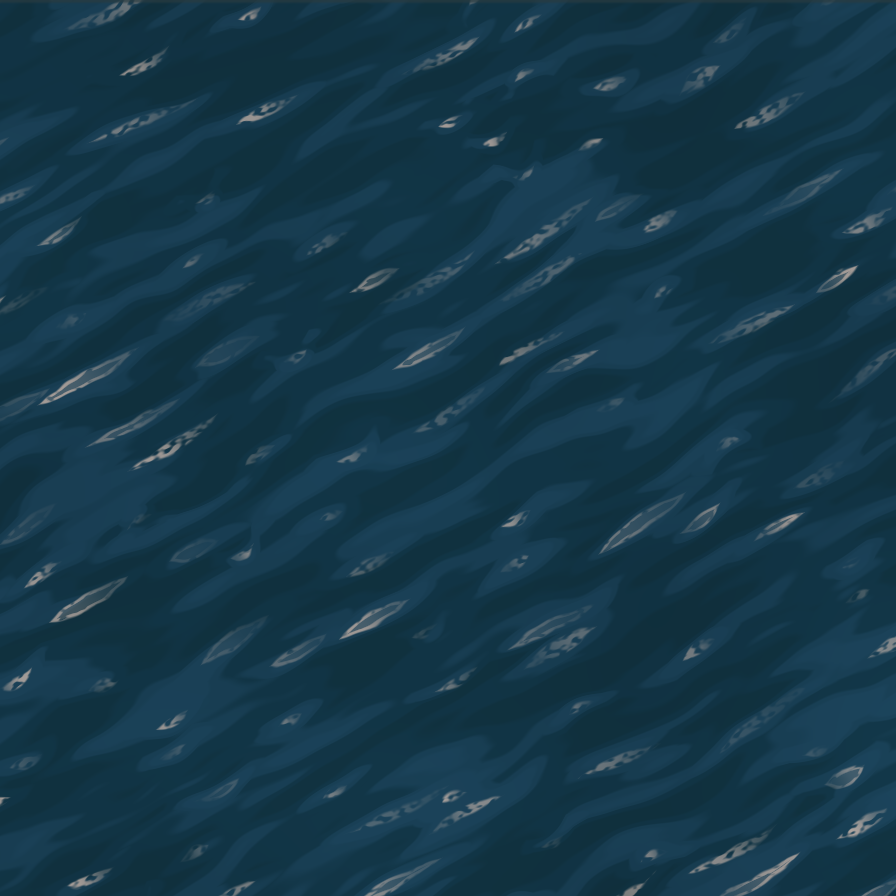
This texture is drawn by a Shadertoy shader. Its source:

```glsl
// Dark teal water with slanted wind ripples and small pale glints of foam.
// Ripples are warped, stretched gradient noise cut into flat tones; glints
// are slim spindles scattered on a jittered grid, each lifting a ragged crest.

vec2 hash22(vec2 p) {
    vec3 h = fract(vec3(p.xyx) * vec3(0.1031, 0.1030, 0.0973));
    h += dot(h, h.yzx + 33.33);
    return fract((h.xx + h.yz) * h.zy);
}

float gradientNoise(vec2 p) {
    vec2 i = floor(p), f = p - i;
    vec2 u = f * f * f * (f * (f * 6.0 - 15.0) + 10.0);
    vec2 e = vec2(0.0, 1.0);
    float a = dot(hash22(i) * 2.0 - 1.0, f);
    float b = dot(hash22(i + e.yx) * 2.0 - 1.0, f - e.yx);
    float c = dot(hash22(i + e.xy) * 2.0 - 1.0, f - e.xy);
    float d = dot(hash22(i + e.yy) * 2.0 - 1.0, f - e.yy);
    return mix(mix(a, b, u.x), mix(c, d, u.x), u.y);
}

// Turns the frame so that its x axis rises by the given angle.
vec2 alongSlant(vec2 p, float angle) {
    float c = cos(angle), s = sin(angle);
    return vec2(c * p.x + s * p.y, c * p.y - s * p.x);
}

// Returns the lift of the water in x and the pale foam in y.
vec2 glints(vec2 p) {
    vec2 cellSize = vec2(0.155, 0.054);
    vec2 home = floor(p / cellSize);
    float grain = gradientNoise(p * vec2(95.0, 190.0) + 60.0);
    float fray = gradientNoise(p * vec2(40.0, 90.0) + 80.0);
    vec2 result = vec2(0.0);
    for (int j = -1; j <= 1; j++)
    for (int i = -1; i <= 1; i++) {
        vec2 cell = home + vec2(i, j) + 50.0;
        vec2 place = hash22(cell);
        vec2 form = hash22(cell + 37.3);
        vec2 kind = hash22(cell + 91.7);
        vec2 look = hash22(cell + 153.1);
        if (look.x > 0.8) continue;

        vec2 q = p - (cell - 50.0 + 0.15 + 0.7 * place) * cellSize;
        q = alongSlant(q, 0.24 * (form.x - 0.5));
        float halfLength = mix(0.013, 0.064, pow(form.y, 1.7));
        float halfWidth = min(mix(0.0045, 0.0085, kind.x), 0.32 * halfLength);
        float x = q.x / halfLength;
        float y = q.y - (place.x - 0.4) * 0.008 * min(x * x, 4.0);

        // Smooth lift that joins the glint to the ripples around it
        vec2 reach = vec2(0.035 + 1.2 * halfLength, 0.009 + halfWidth);
        vec2 r = vec2(q.x, y) / reach;
        result.x = max(result.x, max(0.0, 1.0 - dot(r, r)));

        // Speckled body, or a hollow rim on the longer ones
        float d = abs(y) - halfWidth * (1.0 - x * x) + 0.004 * fray;
        float body = smoothstep(0.0018, -0.0018, d);
        float speckled = body * smoothstep(-0.28, 0.12, grain);
        float rim = smoothstep(0.0034, 0.0006, abs(d + 0.001))
                  * smoothstep(-0.5, 0.0, grain);
        rim = max(rim, 0.35 * body);
        float hollow = step(0.55, kind.y) * step(0.024, halfLength);
        float foam = mix(speckled, rim, hollow);

        // Brighter towards one end, and many glints stay faint
        float side = place.y < 0.6 ? -x : x;
        foam *= mix(0.35, 1.0, smoothstep(-0.8, 0.5, side));
        foam *= mix(0.2, 1.0, pow(look.y, 1.4));
        result.y = max(result.y, foam);
    }
    return result;
}

void mainImage(out vec4 fragColor, in vec2 fragCoord) {
    vec2 uv = fragCoord / iResolution.y;
    vec2 p = alongSlant(uv, 0.51);

    // Bend the wave lines
    vec2 flow = p;
    flow.y += 0.028 * gradientNoise(p * vec2(6.0, 7.0) + 20.0);
    flow.y += 0.008 * gradientNoise(p * vec2(17.0, 22.0) + 40.0);

    // Broad swells, narrow ripples and the lift under each glint
    vec2 glint = glints(p + 0.4 * (flow - p));
    float swell = gradientNoise(flow * vec2(5.0, 25.0) + 100.0);
    float ripple = gradientNoise(flow * vec2(9.0, 50.0) + 200.0);
    float patches = gradientNoise(uv * 3.5 + 300.0);
    float wave = swell + 0.7 * ripple + 0.2 * patches + 0.38 * glint.x;
    float crest = 0.75 * smoothstep(0.10, 0.20, wave)
                + 0.25 * smoothstep(0.28, 0.40, wave);
    float trough = smoothstep(-0.05, -0.20, wave);

    vec3 deepTeal = vec3(0.067, 0.203, 0.268);
    vec3 troughTeal = vec3(0.063, 0.190, 0.243);
    vec3 crestBlue = vec3(0.101, 0.249, 0.335);
    vec3 paleFoam = vec3(0.68, 0.635, 0.61);
    vec3 color = mix(deepTeal, troughTeal, trough);
    color = mix(color, crestBlue, crest);
    color = mix(color, paleFoam, 0.95 * glint.y);

    // Slight tonal drift and a thin grey line along the top
    color *= 1.0 + 0.10 * patches;
    color = mix(color, vec3(0.16, 0.23, 0.25), 0.7 * smoothstep(0.995, 0.999, uv.y));

    fragColor = vec4(color, 1.0);
}
```
